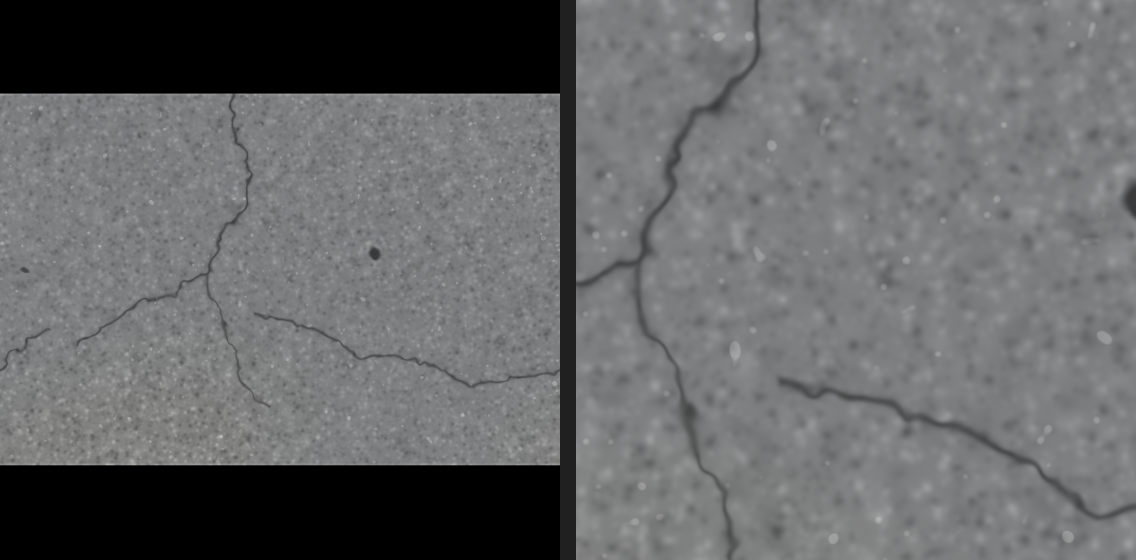
Left: the whole. Right: its middle third, enlarged.
Write a three.js fragment shader that draws this texture.

```glsl
varying vec2 vUv;

const float TAU = 6.2831853;

vec3 hash3(vec2 c) {
  vec3 q = vec3(dot(c, vec2(12.99, 78.23)), dot(c, vec2(39.35, 11.14)), dot(c, vec2(73.16, 52.24)));
  return fract(sin(q) * 43758.5);
}

// Wrapping cellular noise: soft light and dark blobs, one per cell
float grain(vec2 uv, float cells) {
  vec2 p = uv * cells;
  vec2 home = floor(p);
  float sum = 0.0;
  for (int j = -1; j <= 1; j++) {
    for (int i = -1; i <= 1; i++) {
      vec2 cell = home + vec2(float(i), float(j));
      vec3 h = hash3(mod(cell, cells));
      vec2 d = p - cell - h.xy;
      float tone = 2.0 * h.z - 1.0;
      sum += tone * abs(tone) * exp(-5.0 * dot(d, d));
    }
  }
  return sum;
}

// Offset from a point, taking the short way around the left and right edges
vec2 wrapOffset(vec2 p, vec2 a) {
  vec2 d = p - a;
  d.x = fract(d.x + 0.5) - 0.5;
  return d;
}

float segment(vec2 p, vec2 a, vec2 b) {
  vec2 d = wrapOffset(p, a), ab = b - a;
  return length(d - ab * clamp(dot(d, ab) / dot(ab, ab), 0.0, 1.0));
}

float path(vec2 p, vec2 a, vec2 b, vec2 c, vec2 d) {
  return min(segment(p, a, b), min(segment(p, b, c), segment(p, c, d)));
}

// Dark core with a faint worn border
float crack(float d, float depth) {
  return depth * (0.84 * exp(-d * d / 0.0000075) + 0.16 * exp(-d * d / 0.00007));
}

float spot(vec2 p, vec2 centre, float radius) {
  return 1.0 - smoothstep(0.45 * radius, 1.35 * radius, length(wrapOffset(p, centre)));
}

void main() {
  vec2 uv = vUv;

  // Broad light: warm and bright low on the left, cooler above
  float side = 0.5 + 0.5 * cos(TAU * (uv.x - 0.24));
  float low = 1.0 - smoothstep(0.17, 0.5, uv.y);
  float warm = side * low;
  vec3 color = vec3(0.491, 0.495, 0.502);
  color += warm * vec3(0.022, 0.019, 0.0);
  color += 0.004 * sin(TAU * (uv.x + 2.0 * uv.y)) * vec3(1.0, 0.8, 0.5);

  // Asphalt grit
  float coarse = grain(uv, 60.0);
  float grit = 0.085 * grain(uv, 128.0) + 0.045 * coarse + 0.035 * grain(uv + 0.31, 190.0);
  color += grit * (1.0 + 0.4 * warm);

  // Sparse pale stones
  float stone = smoothstep(0.66, 0.95, grain(uv + 0.57, 96.0));
  color += 0.11 * stone * vec3(1.0, 1.0, 0.97);

  // Ragged coordinates for cracks and pits
  vec2 bend = vec2(grain(uv, 34.0), grain(uv + 0.37, 34.0));
  vec2 jag = vec2(grain(uv + 0.13, 80.0), grain(uv + 0.71, 80.0));
  vec2 p = uv + 0.012 * bend + 0.006 * jag;

  // Forked crack: trunk, left branch, lower branch
  vec2 fork = vec2(0.369, 0.512);
  vec2 elbow = vec2(0.447, 0.685);
  float trunk = min(path(p, vec2(0.419, 0.85), vec2(0.419, 0.766), vec2(0.436, 0.72), elbow),
                    path(p, elbow, vec2(0.43, 0.622), vec2(0.39, 0.573), fork));
  float branch = path(p, fork, vec2(0.313, 0.479), vec2(0.234, 0.447), vec2(0.14, 0.388));
  vec2 knee = vec2(0.423, 0.375);
  float lower = min(path(p, fork, vec2(0.375, 0.47), vec2(0.39, 0.44), knee),
                    path(p, knee, vec2(0.43, 0.33), vec2(0.449, 0.29), vec2(0.482, 0.275)));

  // Side crack that runs across the wrapped edge
  vec2 bendA = vec2(0.645, 0.362);
  vec2 bendB = vec2(0.84, 0.313);
  float across = min(path(p, vec2(0.456, 0.44), vec2(0.56, 0.414), vec2(0.6, 0.39), bendA),
                     path(p, bendA, vec2(0.703, 0.366), vec2(0.78, 0.345), bendB));
  float edge = path(p, bendB, vec2(0.937, 0.329), vec2(0.99, 0.334), vec2(1.01, 0.357));
  edge = min(edge, path(p, vec2(1.01, 0.357), vec2(1.035, 0.37), vec2(1.059, 0.394), vec2(1.088, 0.414)));

  float dark = max(crack(trunk, 0.45), crack(branch, 0.44));
  dark = max(dark, crack(lower, 0.36));
  dark = max(dark, crack(min(across, edge), 0.4));
  dark *= 0.9 + 0.35 * coarse;

  // Pits and a stain beside the trunk
  dark = max(dark, 0.55 * spot(p, vec2(0.669, 0.546), 0.011));
  dark = max(dark, 0.42 * spot(p, vec2(0.044, 0.52), 0.008));
  dark = max(dark, 0.12 * spot(p, vec2(0.42, 0.62), 0.016));
  color *= 1.0 - dark;

  // Pavement band with thin pale rims between black bars
  float rim = exp(-pow((uv.y - 0.831) / 0.0018, 2.0)) + exp(-pow((uv.y - 0.171) / 0.0018, 2.0));
  color += 0.06 * rim;
  float band = smoothstep(0.1677, 0.1703, uv.y) * (1.0 - smoothstep(0.8317, 0.8343, uv.y));
  gl_FragColor = vec4(color * band, 1.0);
}
```
